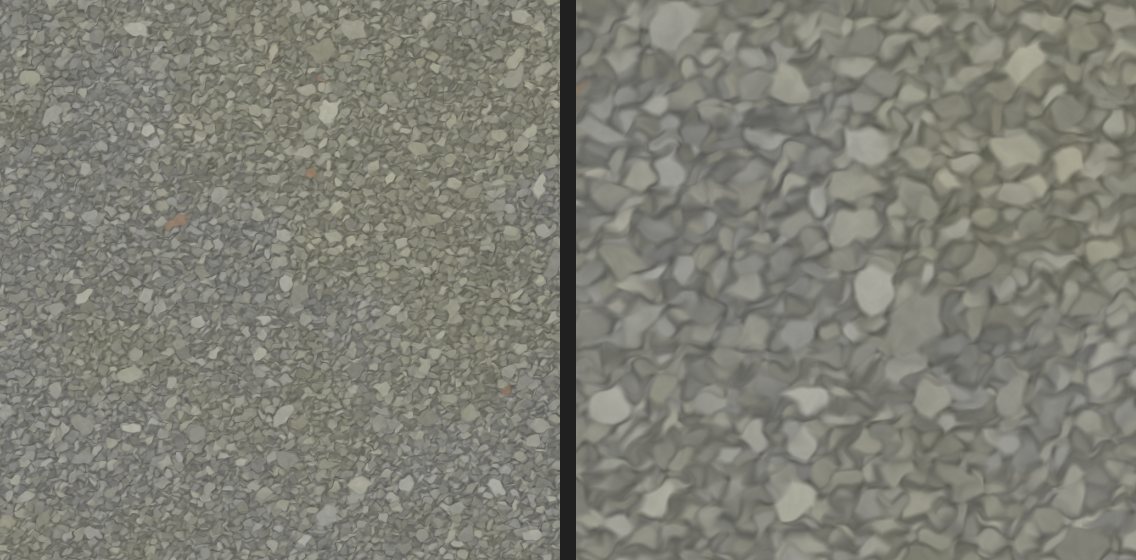
Left: the whole. Right: its middle third, enlarged.
Reproduce this texture procedurally as a Shadertoy shader.

```glsl
// Draws fine grey gravel: soft, angular, slightly slanted chips with sparse larger pebbles.

const vec3 STONE_TINT = vec3(1.0, 0.995, 0.922);
const vec3 COOL_SHIFT = vec3(-0.005, -0.001, 0.011);
const vec3 WARM_SHIFT = vec3(0.005, 0.003, -0.012);
const vec3 RUST = vec3(0.57, 0.49, 0.41);
const float GAP_SHADE = 0.505;     // brightness of the grit between chips
const float SHADE_SPREAD = 0.105;  // brightness variation from chip to chip
const float SHADOW = 0.125;        // darkening around each chip
const float SHADOW_WIDTH = 0.0022;
const float EDGE_SOFTNESS = 0.0023;
const float SLANT = 0.42;          // preferred chip direction in radians
const float SLANT_SPREAD = 1.7;
const float TAU = 6.28318;

float hash(vec2 p) {
    vec3 q = fract(vec3(p.xyx) * 0.1031);
    q += dot(q, q.yzx + 33.33);
    return fract((q.x + q.y) * q.z);
}

float noise(vec2 p) {
    vec2 cell = floor(p);
    vec2 f = fract(p);
    f = f * f * (3.0 - 2.0 * f);
    float low = mix(hash(cell), hash(cell + vec2(1.0, 0.0)), f.x);
    float high = mix(hash(cell + vec2(0.0, 1.0)), hash(cell + 1.0), f.x);
    return mix(low, high, f.y);
}

float fbm(vec2 p) {
    float sum = 0.0;
    float weight = 0.5;
    for (int i = 0; i < 4; i++) {
        sum += weight * noise(p);
        p = p * 2.03 + 17.1;
        weight *= 0.5;
    }
    return sum / 0.9375;
}

vec2 rotate(vec2 p, float angle) {
    float c = cos(angle);
    float s = sin(angle);
    return vec2(c * p.x + s * p.y, c * p.y - s * p.x);
}

// Rounded irregular pentagon of about unit radius
float chipDistance(vec2 p, vec2 id) {
    float sides = -1.0;
    for (int i = 0; i < 5; i++) {
        float k = float(i);
        float angle = (k + 0.7 * hash(id + 7.3 * k)) * TAU / 5.0;
        float reach = 0.75 + 0.35 * hash(id + 3.7 * k + 51.0);
        sides = max(sides, dot(p, vec2(cos(angle), sin(angle))) / reach);
    }
    return mix(sides, length(p), 0.4) - 1.0;
}

// Lays one layer of chips, each with a soft contact shadow, over the colour
void scatterChips(inout vec3 color, vec2 uv, float cells, float chance,
                  float shade, float rustChance, float seed) {
    vec2 grid = uv * cells;
    vec2 home = floor(grid);
    for (int j = -1; j <= 1; j++)
    for (int i = -1; i <= 1; i++) {
        vec2 cell = home + vec2(i, j);
        vec2 id = cell + seed;
        if (hash(id + 11.0) > chance) continue;

        vec2 center = cell + 0.1 + 0.8 * vec2(hash(id + 23.0), hash(id + 37.0));
        float angle = SLANT + SLANT_SPREAD * (hash(id + 41.0) - 0.5);
        float halfLength = mix(0.45, 0.78, hash(id + 59.0));
        float halfWidth = halfLength * mix(0.4, 0.85, hash(id + 67.0));
        vec2 p = rotate(grid - center, angle) / vec2(halfLength, halfWidth);

        float d = chipDistance(p, id) * halfWidth / cells;
        float cover = 1.0 - smoothstep(-EDGE_SOFTNESS, EDGE_SOFTNESS, d);
        color *= 1.0 - SHADOW * exp(-max(d, 0.0) / SHADOW_WIDTH);

        float variation = hash(id + 73.0) + hash(id + 89.0) - 1.0;
        float surface = 0.08 * (fbm(uv * 120.0 + id) - 0.5);
        float light = 0.012 * clamp(grid.y - center.y, -1.0, 1.0);
        vec3 chip = STONE_TINT * (shade + SHADE_SPREAD * variation + surface + light);
        chip += mix(COOL_SHIFT, WARM_SHIFT, hash(id + 97.0));
        if (hash(id + 101.0) < rustChance) chip = RUST + surface;
        color = mix(color, chip, cover);
    }
}

void mainImage(out vec4 fragColor, in vec2 fragCoord) {
    vec2 uv = fragCoord / iResolution.y;

    // Bend the layout slightly so chip outlines are not straight
    vec2 bend = vec2(noise(uv * 100.0), noise(uv * 100.0 + 40.0)) - 0.5;
    vec2 ground = uv + 0.008 * bend;

    // Fine grit, then chips from small to large
    vec2 slanted = rotate(ground, SLANT) * vec2(80.0, 130.0);
    vec3 color = STONE_TINT * (GAP_SHADE + 0.20 * (fbm(slanted) - 0.5));
    scatterChips(color, ground, 100.0, 0.95, 0.566, 0.0, 5.0);
    scatterChips(color, ground, 74.0, 0.45, 0.568, 0.001, 131.0);
    scatterChips(color, ground, 48.0, 0.11, 0.590, 0.008, 277.0);
    scatterChips(color, ground, 32.0, 0.028, 0.600, 0.04, 419.0);

    // Broad drift between bluish and olive ground
    float warmth = fbm(uv * 5.0 + 8.0) + 0.2 * (uv.x + uv.y - 1.0);
    color += mix(COOL_SHIFT, WARM_SHIFT, smoothstep(0.25, 0.75, warmth));
    color += 0.03 * (fbm(uv * 9.0 + 30.0) - 0.5);

    fragColor = vec4(clamp(color, 0.0, 1.0), 1.0);
}
```
